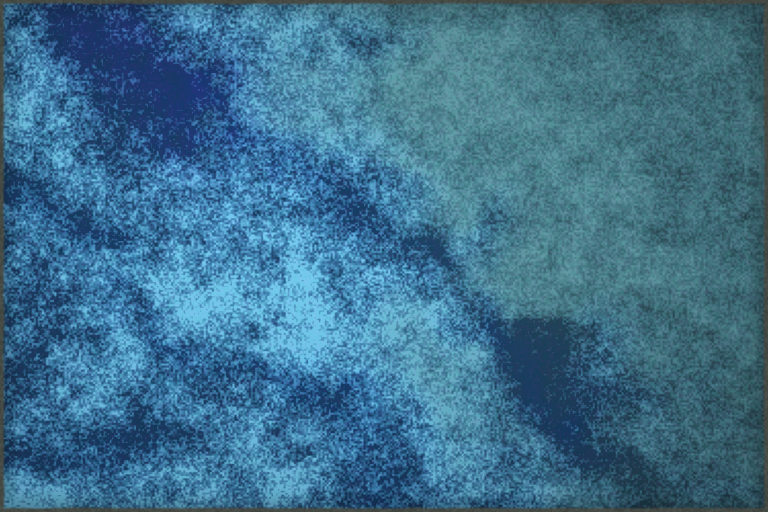
Give the GLSL for this texture, as a Shadertoy shader.

```glsl
// Weathered blue plaster: warped cloud noise with dark diagonal stains,
// fading to grey teal on the right. Fine speckle, faint creases, a vignette
// and a thin dull rim finish the surface.

float hash(vec2 p) {
    vec3 q = fract(vec3(p.xyx) * 0.1031);
    q += dot(q, q.yzx + 33.33);
    return fract((q.x + q.y) * q.z);
}

float noise(vec2 p) {
    vec2 i = floor(p), f = fract(p);
    f = f * f * (3.0 - 2.0 * f);
    return mix(mix(hash(i), hash(i + vec2(1, 0)), f.x),
               mix(hash(i + vec2(0, 1)), hash(i + vec2(1, 1)), f.x), f.y);
}

float fbm(vec2 p) {
    float sum = 0.0, amp = 0.5;
    for (int i = 0; i < 5; i++) {
        sum += amp * noise(p);
        p = mat2(1.6, 1.2, -1.2, 1.6) * p + 17.3;
        amp *= 0.5;
    }
    return sum / 0.97;
}

// Soft stain along the segment a-b
float stain(vec2 p, vec2 a, vec2 b, float width) {
    vec2 ab = b - a;
    float d = length(p - a - ab * clamp(dot(p - a, ab) / dot(ab, ab), 0.0, 1.0));
    return exp(-d * d / (width * width));
}

// Thin bright line where the noise crosses its middle value
float crease(vec2 p, float width) {
    return 1.0 - smoothstep(0.0, width, abs(fbm(p) - 0.5));
}

vec3 ramp(vec3 dark, vec3 middle, vec3 light, float t) {
    return t < 0.5 ? mix(dark, middle, t * 2.0) : mix(middle, light, t * 2.0 - 1.0);
}

void mainImage(out vec4 fragColor, in vec2 fragCoord) {
    vec2 uv = fragCoord / iResolution.xy;
    vec2 p = fragCoord / iResolution.y;

    // Clouds, mottling and speckle from coarse to fine
    vec2 warp = vec2(fbm(p * 5.0 + 3.0), fbm(p * 5.0 + 41.0)) - 0.5;
    vec2 w = p + 0.28 * warp;
    float cloud = fbm(w * vec2(3.5, 5.0) + 8.0) - 0.5;
    float mottle = fbm(p * 26.0 + 60.0) - 0.5;
    float grain = 0.7 * noise(p * 250.0) + 0.3 * noise(p * 120.0 + 90.0) - 0.5;

    // Share of the calm grey teal side
    float teal = smoothstep(0.42, 0.82, uv.x + 0.3 * (uv.y - 0.5) + 0.5 * cloud);

    // Dark stains running down to the right
    float violet = stain(w, vec2(0.26, 0.92), vec2(0.40, 0.78), 0.12);
    float dark = 0.75 * violet;
    dark += 0.5 * stain(w, vec2(0.42, 0.78), vec2(0.82, 0.50), 0.07);
    dark += 0.65 * stain(w, vec2(0.82, 0.52), vec2(1.06, 0.30), 0.045);
    dark += 0.7 * stain(w, vec2(1.06, 0.30), vec2(1.24, 0.00), 0.06);
    dark += 0.55 * stain(w, vec2(0.18, 0.40), vec2(0.62, 0.25), 0.05);
    dark += 0.55 * stain(w, vec2(0.62, 0.25), vec2(0.82, 0.00), 0.07);
    dark += 0.4 * stain(w, vec2(0.00, 0.10), vec2(0.30, 0.14), 0.10);
    dark += 0.4 * stain(w, vec2(0.05, 0.54), vec2(0.22, 0.55), 0.05);
    dark *= smoothstep(-0.3, 0.25, mottle - 0.5 * cloud + 0.1);

    // Pale patches left of the main stain
    float pale = stain(w, vec2(0.22, 0.68), vec2(0.58, 0.54), 0.13)
               + 0.6 * stain(w, vec2(0.52, 0.38), vec2(0.92, 0.34), 0.09);

    float tone = 0.56 + mix(1.2, 0.6, teal) * cloud + mix(1.1, 0.65, teal) * mottle
               + mix(1.1, 0.75, teal) * grain - 0.8 * dark + 0.22 * pale;

    // Creases: long level folds, and a short web near the bottom
    float folds = crease(p * vec2(1.5, 8.0) + 25.0, 0.012) * smoothstep(0.45, 0.65, noise(p * 6.0));
    float web = crease(w * 7.0 + 70.0, 0.016) * smoothstep(0.45, 0.1, uv.y);
    tone += (0.13 * folds + 0.17 * web) * (0.6 + grain);
    tone = clamp(tone, 0.0, 1.0);

    vec3 blue = ramp(vec3(0.10, 0.22, 0.36), vec3(0.23, 0.47, 0.64), vec3(0.42, 0.73, 0.86), tone);
    vec3 grey = ramp(vec3(0.16, 0.27, 0.31), vec3(0.26, 0.45, 0.50), vec3(0.37, 0.59, 0.63), tone);
    vec3 color = mix(blue, grey, teal);

    // Violet and deep blue cast in the stains, slight hue change per speck
    color += vec3(0.05, -0.02, 0.05) * violet * (0.5 + mottle);
    color += vec3(-0.02, 0.0, 0.05) * dark * (1.0 - teal);
    color += vec3(0.05, -0.01, 0.03) * (noise(p * 190.0 + 33.0) - 0.5);

    // Vignette and rim
    vec2 off = uv - vec2(0.40, 0.55);
    color *= 1.08 - 0.5 * dot(off, off);
    vec2 border = min(p, vec2(iResolution.x / iResolution.y, 1.0) - p);
    float edge = min(border.x, border.y) + 0.004 * mottle;
    color *= mix(0.82, 1.0, smoothstep(0.0, 0.05, edge));
    color = mix(vec3(0.27, 0.29, 0.27) + 0.08 * grain, color, smoothstep(0.004, 0.011, edge));

    fragColor = vec4(color, 1.0);
}
```
